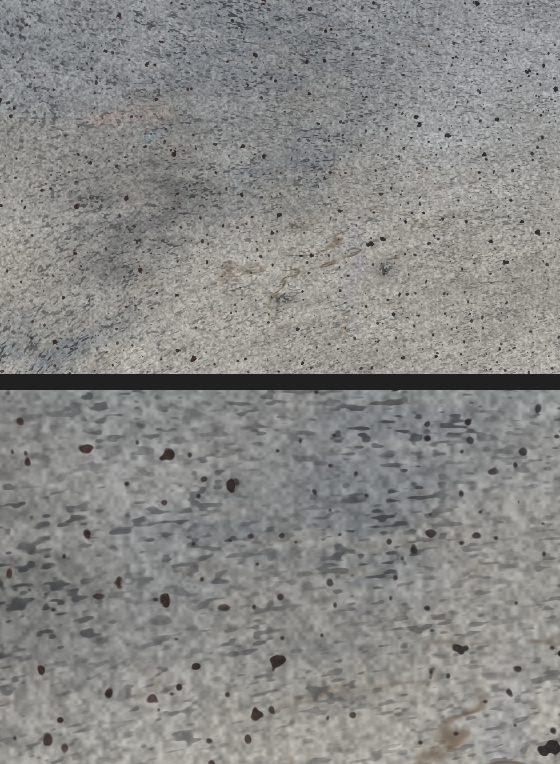
Top, the full canvas; bottom, a detail of the centre.
Give the GLSL for this texture, as a WebGL 1 fragment shader.

```glsl
precision highp float;
// Pale granite slab: cool grey, streaked drifts over a warm grainy ground.
// Value noise along a bent flow gives the grain; jittered cells give the dark
// mineral spots; soft ellipses place the drifts, stains and rusty veins.

uniform vec2 u_resolution;

const vec3 WARM_STONE = vec3(0.635, 0.623, 0.595);
const vec3 PALE_STONE = vec3(0.585, 0.595, 0.605);
const vec3 COOL_STONE = vec3(0.45, 0.468, 0.485);
const vec3 SMOKE_STONE = vec3(0.41, 0.412, 0.408);
const vec3 FLECK_DARK = vec3(0.23, 0.235, 0.245);
const vec3 SPOT_BLACK = vec3(0.15, 0.145, 0.15);
const vec3 SPOT_BROWN = vec3(0.20, 0.155, 0.145);
const vec3 RUST = vec3(0.38, 0.31, 0.24);
const vec3 PINK_STAIN = vec3(0.64, 0.55, 0.52);
const vec3 BLUE_STAIN = vec3(0.53, 0.62, 0.65);
const vec3 LILAC_STAIN = vec3(0.62, 0.62, 0.645);
const float GRAIN_SCALE = 165.0;
const float GRAIN_CONTRAST = 0.46;
const float FLECK_STRENGTH = 0.80;
const float FLOW_AXIS = 0.66;
const float FLOW_BEND = 1.1;

float hash(vec2 p) {
  vec3 h = fract(vec3(p.xyx) * 0.1031);
  h += dot(h, h.yzx + 33.33);
  return fract((h.x + h.y) * h.z);
}

float noise(vec2 p) {
  vec2 i = floor(p), f = fract(p);
  f = f * f * (3.0 - 2.0 * f);
  return mix(mix(hash(i), hash(i + vec2(1.0, 0.0)), f.x),
             mix(hash(i + vec2(0.0, 1.0)), hash(i + 1.0), f.x), f.y);
}

float fbm(vec2 p) {
  float sum = 0.0, weight = 0.533;
  for (int i = 0; i < 4; i++) {
    sum += weight * noise(p);
    p = mat2(1.6, 1.2, -1.2, 1.6) * p + 17.3;
    weight *= 0.5;
  }
  return sum;
}

// Soft tilted ellipse, 1 at its centre.
float drift(vec2 p, vec2 centre, vec2 size, float angle) {
  float c = cos(angle), s = sin(angle);
  vec2 d = mat2(c, -s, s, c) * (p - centre) / size;
  return exp(-dot(d, d));
}

// Ragged spots, one at most per jittered cell.
float spots(vec2 p, float cells, float share, float rMin, float rMax, float soft) {
  float cover = 0.0, ragged = noise(p * 190.0 + 9.0) - 0.5;
  for (int k = 0; k < 9; k++) {
    vec2 id = floor(p * cells) + vec2(mod(float(k), 3.0), floor(float(k) / 3.0)) - 1.0;
    vec2 seed = id + 40.0;
    vec2 d = p - (id + vec2(hash(seed + 3.1), hash(seed + 71.7))) / cells;
    float r = mix(rMin, rMax, pow(hash(seed + 131.3), 3.0));
    float dist = length(d * mix(vec2(0.8, 1.2), vec2(1.2, 0.8), hash(seed + 211.9)));
    float shape = 1.0 - smoothstep(-soft, soft, dist + ragged * r * 1.2 - r);
    cover = max(cover, shape * step(hash(seed), share));
  }
  return cover;
}

void main() {
  vec2 p = gl_FragCoord.xy / u_resolution.y;
  float soft = max(0.0012, 0.6 / u_resolution.y);
  vec2 flow = vec2(p.x, (p.y - FLOW_AXIS) * (1.0 + FLOW_BEND * p.x)) + 3.0;
  float cloud = fbm(p * 5.0 + 2.0), streak = fbm(flow * vec2(8.0, 20.0));
  vec2 w = p + 0.16 * (vec2(cloud, fbm(p * 6.0 + 31.0)) - 0.5);

  // Broad drifts of cool and smoky stone
  float veined = smoothstep(0.32, 0.62, streak);
  float smoke = drift(w, vec2(0.40, 0.51), vec2(0.26, 0.09), 0.15)
              + drift(w, vec2(0.38, 0.35), vec2(0.23, 0.07), 0.30)
              + 0.6 * drift(w, vec2(0.48, 0.70), vec2(0.27, 0.08), 0.0);
  float cool = drift(w, vec2(0.70, 0.90), vec2(0.42, 0.22), -0.15)
             + 0.9 * drift(w, vec2(0.12, 0.08), vec2(0.26, 0.08), 0.40)
             + 0.9 * drift(w, vec2(0.78, 0.55), vec2(0.18, 0.06), 0.55)
             + 0.7 * drift(w, vec2(0.10, 0.85), vec2(0.30, 0.20), -0.30);
  smoke = clamp(smoke * (0.4 + 0.8 * veined), 0.0, 1.0);
  cool = clamp(cool * (0.3 + 0.8 * veined), 0.0, 1.0);
  vec3 color = mix(WARM_STONE, PALE_STONE, smoothstep(0.25, 1.0, p.y + 0.5 * (cloud - 0.5)));
  color = mix(mix(color, COOL_STONE, cool * 0.85), SMOKE_STONE, smoke * 0.85);
  color *= 1.0 + 0.24 * (cloud - 0.5) + 0.18 * (streak - 0.5);

  // Faint stains
  float patchy = smoothstep(0.35, 0.6, fbm(p * 22.0));
  float pink = drift(w, vec2(0.34, 0.67), vec2(0.12, 0.025), 0.25);
  float lilac = drift(w, vec2(0.95, 0.30), vec2(0.025, 0.12), 0.0);
  color = mix(color, PINK_STAIN, 0.5 * pink * patchy);
  color = mix(color, BLUE_STAIN, 0.6 * drift(p, vec2(0.405, 0.635), vec2(0.03, 0.014), 0.6));
  color = mix(color, LILAC_STAIN, 0.5 * lilac);

  // Crystal grain and flow-aligned dark flecks
  float grain = 0.55 * noise(p * GRAIN_SCALE) + 0.45 * noise(p * GRAIN_SCALE * 1.7 + 50.0);
  color *= 1.0 + GRAIN_CONTRAST * (grain - 0.49);
  float fleck = 0.55 * noise(flow * vec2(85.0, 120.0)) + 0.45 * noise(flow * vec2(150.0, 190.0) + 7.0);
  float fleckShare = (0.38 + 0.42 * max(cool, smoke)) * (0.6 + 0.7 * patchy);
  color = mix(color, FLECK_DARK, FLECK_STRENGTH * fleckShare * smoothstep(0.56, 0.76, fleck));

  // Rusty veins and dark smudges
  float vein = 1.0 - smoothstep(0.0, 0.04, abs(fbm(flow * vec2(6.0, 9.0) + 5.0) - 0.5));
  float rusty = drift(w, vec2(0.92, 0.30), vec2(0.36, 0.16), 0.2);
  color = mix(color, RUST, 0.75 * rusty * patchy * vein);
  float smudge = drift(p, vec2(0.76, 0.20), vec2(0.03, 0.013), 0.1)
               + drift(p, vec2(1.03, 0.28), vec2(0.025, 0.022), 0.5);
  color = mix(color, SPOT_BLACK, 0.75 * smudge * smoothstep(0.35, 0.6, grain));

  // Scattered mineral spots, smaller and denser to the right
  float right = smoothstep(0.5, 1.2, p.x);
  float large = spots(p, 17.0, 0.42, 0.0028, 0.0078, soft);
  float small = spots(p + 0.37, 46.0, 0.18 + 0.16 * right, 0.0014, 0.0042, soft);
  vec3 spotColor = mix(SPOT_BROWN, SPOT_BLACK, right) * (0.8 + 0.5 * grain);
  gl_FragColor = vec4(mix(color, spotColor, 0.92 * max(large, small * 0.85)), 1.0);
}
```
